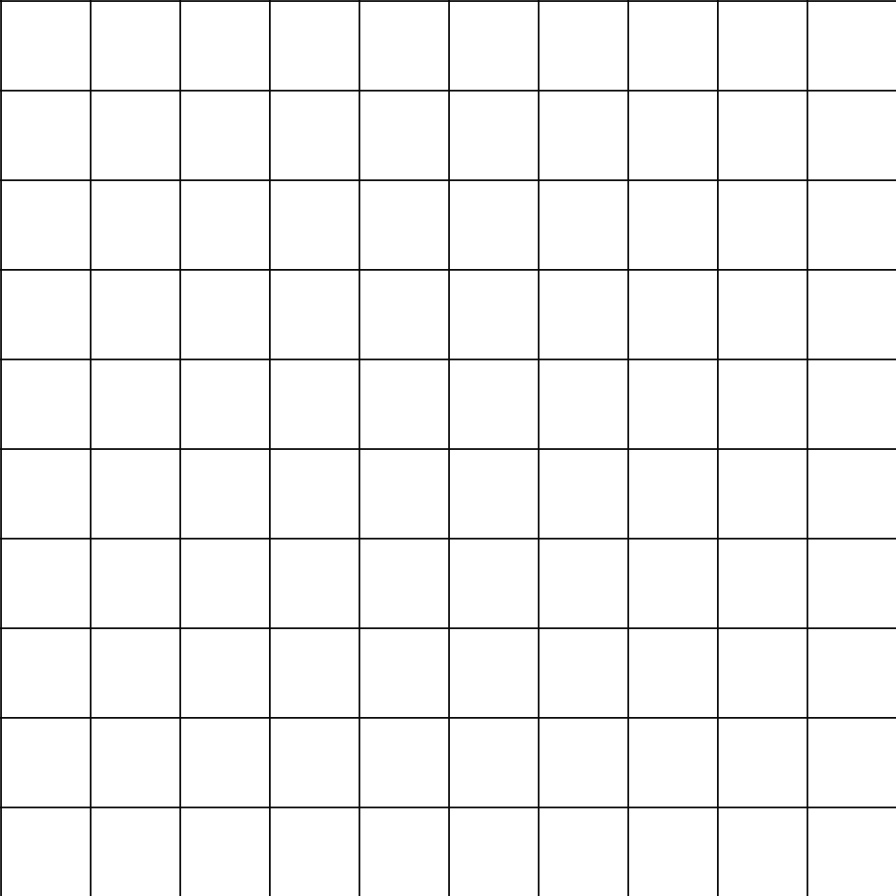
A three.js fragment shader for this pattern:

```glsl
// Thin black square grid, ten by ten cells, on a white ground.
varying vec2 vUv;

const float CELLS = 10.0;          // repeats across and down
const float LINE_WIDTH = 0.00195;  // fraction of the canvas
const float LINE_CENTER = 0.00117; // offset from each cell's left and top edge
const vec3 PAPER = vec3(1.0);
const vec3 INK = vec3(0.03);

// Signed distance to the nearest line along each axis, wrapping at the edges
vec2 lineDistance(vec2 p, float cells, float center) {
  return (fract((p - center) * cells + 0.5) - 0.5) / cells;
}

// Share of a sample footprint covered by a line of the given width
vec2 lineCoverage(vec2 d, float width, vec2 footprint) {
  vec2 upper = min(d + 0.5 * footprint, vec2(0.5 * width));
  vec2 lower = max(d - 0.5 * footprint, vec2(-0.5 * width));
  return clamp((upper - lower) / footprint, 0.0, 1.0);
}

void main() {
  // Measure rows downward from the top edge
  vec2 p = vec2(vUv.x, 1.0 - vUv.y);
  vec2 footprint = max(fwidth(vUv), vec2(0.00001));

  vec2 d = lineDistance(p, CELLS, LINE_CENTER);
  vec2 lines = lineCoverage(d, LINE_WIDTH, footprint);

  // Union of vertical and horizontal lines
  float ink = 1.0 - (1.0 - lines.x) * (1.0 - lines.y);
  gl_FragColor = vec4(mix(PAPER, INK, ink), 1.0);
}
```
